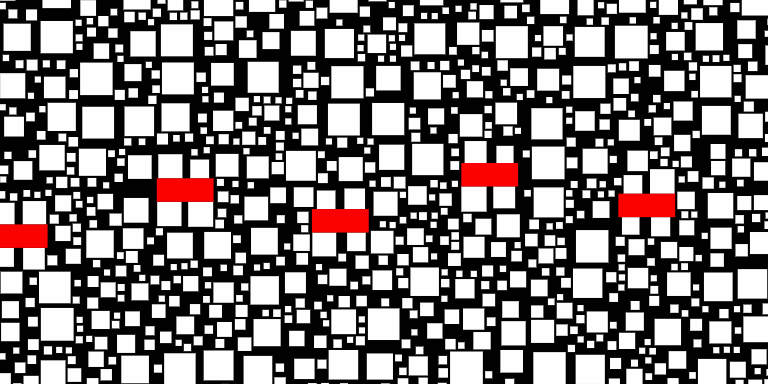
A Shadertoy shader for this pattern:

```glsl
// Loosely packed white squares of many sizes on black, with a wavering row of red bars.
// Each level of a shrinking jittered grid offers one square per cell; it is shrunk
// to fit between the squares already placed near the pixel, or dropped if too small.

const vec2 BAR_HALF = vec2(0.074, 0.0305);
const float GAP = 0.0055;
const float MIN_HALF = 0.008;

vec3 hash3(vec3 k) {
    return fract(sin(vec3(dot(k, vec3(127.1, 311.7, 74.7)),
                          dot(k, vec3(269.5, 183.3, 246.1)),
                          dot(k, vec3(113.5, 271.9, 124.6)))) * 43758.55);
}

// Signed Chebyshev distance to a box stored as (centre, half size).
float boxDistance(vec2 p, vec4 box) {
    vec2 q = abs(p - box.xy) - box.zw;
    return max(q.x, q.y);
}

// The bars alternate up and down along a slowly rising line.
vec2 barCentre(float i) {
    return vec2(0.05 + 0.413 * i + 0.02 * sin(1.3 * i),
                0.435 + 0.02 * i - 0.05 * cos(3.14159 * i));
}

void mainImage(out vec4 fragColor, in vec2 fragCoord) {
    vec2 p = fragCoord / iResolution.y;
    vec4 placed[112];
    int count = 0;
    float barDist = 1.0, squareDist = 1.0;

    // Bars, each with two squares resting on it and two hanging below
    for (float i = 0.0; i < 5.0; i++) {
        vec2 bar = barCentre(i);
        if (abs(bar.x - p.x) > 0.46) continue;
        placed[count] = vec4(bar, BAR_HALF);
        barDist = min(barDist, boxDistance(p, placed[count++]));
        for (float k = 0.0; k < 4.0; k++) {
            vec3 rnd = hash3(vec3(i, k, 9.0));
            vec2 side = vec2(mod(k, 2.0), floor(k / 2.0)) * 2.0 - 1.0;
            float halfSize = mix(0.022, 0.033, rnd.x);
            vec2 offset = vec2(0.036 + 0.006 * rnd.y, BAR_HALF.y + halfSize);
            placed[count] = vec4(bar + side * offset, vec2(halfSize));
            squareDist = min(squareDist, boxDistance(p, placed[count++]));
        }
    }

    // Grid levels from coarse to fine; reach covers all that finer levels depend on
    float cell = 0.107, reach = 0.197;
    for (float level = 0.0; level < 5.0; level++) {
        vec2 shift = level * vec2(0.37, 0.223) + 0.013;
        vec2 first = floor((p + shift - reach) / cell);
        vec2 last = floor((p + shift + reach) / cell);
        for (float y = first.y; y <= last.y; y++) {
            for (float x = first.x; x <= last.x; x++) {
                vec3 rnd = hash3(vec3(x, y, level));
                float halfSize = max(cell * mix(0.18, 0.4, pow(rnd.z, 1.4)), MIN_HALF);
                float margin = halfSize + 0.5 * GAP;
                vec2 centre = vec2(x, y) * cell - shift
                            + margin + rnd.xy * (cell - 2.0 * margin);
                // Shrink to the free room around the centre
                for (int j = 0; j < count && halfSize >= MIN_HALF; j++)
                    halfSize = min(halfSize, boxDistance(centre, placed[j]) - GAP);
                if (halfSize < MIN_HALF || count >= 112) continue;
                placed[count] = vec4(centre, vec2(halfSize));
                squareDist = min(squareDist, boxDistance(p, placed[count++]));
            }
        }
        cell *= 0.71;
        reach = max(reach - cell, 0.0);
    }

    // Colour with one-pixel soft edges
    float squareCover = clamp(0.5 - squareDist * iResolution.y, 0.0, 1.0);
    float barCover = clamp(0.5 - barDist * iResolution.y, 0.0, 1.0);
    vec3 color = mix(vec3(0.005), vec3(0.995), squareCover);
    color = mix(color, vec3(0.99, 0.005, 0.005), barCover);
    fragColor = vec4(color, 1.0);
}
```
